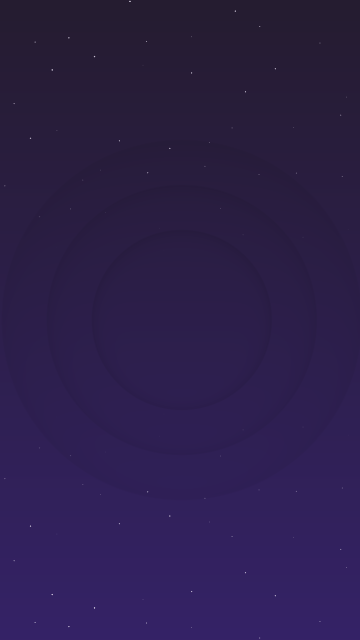
Reproduce this background procedurally as a WebGL 2 fragment shader.

```glsl
#version 300 es
precision highp float;
// Night sky: a vertical violet gradient with three concentric sunken discs,
// shaded by soft inner shadows, and hashed stars mirrored about a horizon.
// Lengths are measured in canvas widths, with the origin at the lower left.

uniform vec2 u_resolution;
out vec4 fragColor;

const vec3 SKY_TOP = vec3(0.144, 0.108, 0.187);
const vec3 SKY_BOTTOM = vec3(0.206, 0.134, 0.402);
const vec3 STAR_COLOR = vec3(0.88, 0.85, 0.92);

vec2 hash22(vec2 p) {
    vec3 q = fract(p.xyx * vec3(0.1031, 0.1030, 0.0973));
    q += dot(q, q.yzx + 33.33);
    return fract((q.xx + q.yz) * q.zy);
}

// Darkness just inside a disc edge, fading towards its centre.
float innerShadow(float dist, float radius, float softness, float pixel) {
    float depth = radius - dist;
    float inside = smoothstep(-pixel, pixel, depth);
    return inside * exp(-max(depth, 0.0) / softness);
}

// One jittered star per grid cell; rare cells stay empty.
float starField(vec2 p, float cellSize, float pixel) {
    vec2 cell = floor(p / cellSize);
    vec2 jitter = hash22(cell + 17.0);
    vec2 traits = hash22(cell + 71.0);
    vec2 center = (cell + mix(vec2(0.06), vec2(0.94), jitter)) * cellSize;
    float radius = mix(0.0009, 0.0021, traits.x);
    float disc = 1.0 - smoothstep(radius - 0.5 * pixel, radius + 0.5 * pixel,
                                  length(p - center));
    return disc * mix(0.3, 0.9, traits.x) * step(0.12, traits.y);
}

void main() {
    vec2 p = gl_FragCoord.xy / u_resolution.x;
    vec2 center = 0.5 * u_resolution / u_resolution.x;
    float pixel = 1.0 / u_resolution.x;

    // Sky gradient
    vec3 color = mix(SKY_BOTTOM, SKY_TOP, gl_FragCoord.y / u_resolution.y);

    // Sunken discs, fainter and softer as they grow
    float dist = length(p - center - vec2(0.005, 0.0));
    for (int i = 0; i < 3; i++) {
        float ring = float(i);
        float shade = innerShadow(dist, 0.25 + 0.125 * ring,
                                  0.018 + 0.009 * ring, pixel);
        color *= 1.0 - (0.085 - 0.02 * ring) * shade;
    }
    color *= 1.0 - 0.015 * (1.0 - smoothstep(0.49, 0.505, dist));

    // Stars, reflected and dimmed towards the horizon
    float altitude = abs(p.y - center.y + 0.034);
    float visibility = smoothstep(0.2, 0.65, altitude);
    float stars = starField(vec2(p.x, altitude), 0.125, pixel);
    color = mix(color, STAR_COLOR, stars * visibility);

    fragColor = vec4(color, 1.0);
}
```
